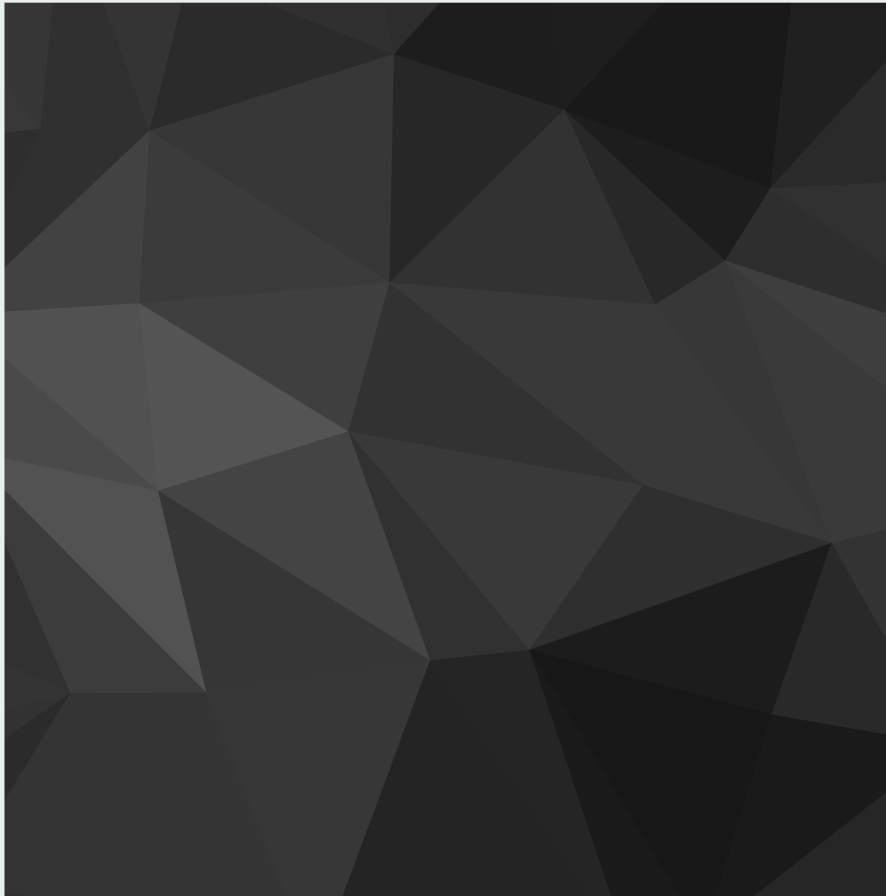
Reproduce this background procedurally as a WebGL 2 fragment shader.

```glsl
#version 300 es
precision highp float;
// Low-poly backdrop: a jittered grid of points is joined into flat grey triangles.
// Each facet takes its tone from soft pools of light and shade at its centroid,
// plus a random offset; a thin pale rim runs along the left and top sides.
uniform vec2 u_resolution;
out vec4 fragColor;

const float CELLS = 4.6;          // grid cells per canvas height
const float JITTER = 0.41;        // vertex displacement in cells
const float TONE_SPREAD = 0.032;  // random tone offset per facet
const vec3 RIM_COLOR = vec3(0.91, 0.94, 0.93);

vec2 hash2(vec2 p) {
    vec3 q = fract(p.xyx * vec3(0.1031, 0.1030, 0.0973));
    q += dot(q, q.yzx + 33.33);
    return fract((q.xx + q.yz) * q.zy);
}

float cross2(vec2 a, vec2 b) {
    return a.x * b.y - a.y * b.x;
}

float area(vec2 a, vec2 b, vec2 c) {
    return cross2(b - a, c - a);
}

// Grid point moved off its regular place
vec2 vertexAt(vec2 id) {
    return id + JITTER * (2.0 * hash2(id + 23.0) - 1.0);
}

// Signed distance to the line a-b, positive on its left
float edgeDistance(vec2 p, vec2 a, vec2 b) {
    return cross2(b - a, p - a) / length(b - a);
}

// Smooth coverage of a counter-clockwise triangle
float triangleCoverage(vec2 p, vec2 a, vec2 b, vec2 c, float pixel) {
    float d = min(edgeDistance(p, a, b), min(edgeDistance(p, b, c), edgeDistance(p, c, a)));
    return clamp(0.5 + d / pixel, 0.0, 1.0);
}

float pool(vec2 p, vec2 center, float radius) {
    vec2 d = (p - center) / radius;
    return exp(-dot(d, d));
}

// Broad light and shade across the canvas
float toneField(vec2 p) {
    float tone = 0.178;
    tone += 0.130 * pool(p, vec2(0.13, 0.52), 0.20);
    tone += 0.035 * pool(p, vec2(0.25, 0.60), 0.45);
    tone += 0.055 * pool(p, vec2(0.95, 0.58), 0.24);
    tone -= 0.100 * pool(p, vec2(0.76, 0.95), 0.24);
    tone -= 0.100 * pool(p, vec2(0.76, 0.12), 0.22);
    return tone;
}

// Flat tone of one facet, weighted by its coverage: (tone * weight, weight)
vec2 facet(vec2 p, vec2 a, vec2 b, vec2 c, vec2 seed, float pixel) {
    float weight = triangleCoverage(p, a, b, c, pixel);
    float offset = TONE_SPREAD * (2.0 * hash2(seed).x - 1.0);
    float tone = clamp(toneField((a + b + c) / (3.0 * CELLS)) + offset, 0.066, 0.335);
    return vec2(tone * weight, weight);
}

// Two facets of one cell, split along the diagonal giving the fuller triangles
vec2 cellFacets(vec2 p, vec2 id, float pixel) {
    vec2 a = vertexAt(id);
    vec2 b = vertexAt(id + vec2(1.0, 0.0));
    vec2 c = vertexAt(id + vec2(1.0, 1.0));
    vec2 d = vertexAt(id + vec2(0.0, 1.0));
    float splitAC = min(area(a, b, c), area(a, c, d));
    float splitBD = min(area(a, b, d), area(b, c, d));
    vec2 seedOne = id + 51.0;
    vec2 seedTwo = id + 97.0;
    if (splitAC > splitBD) {
        return facet(p, a, b, c, seedOne, pixel) + facet(p, a, c, d, seedTwo, pixel);
    }
    return facet(p, a, b, d, seedOne, pixel) + facet(p, b, c, d, seedTwo, pixel);
}

// Blend of all facets near p
float meshTone(vec2 p, float pixel) {
    vec2 total = vec2(0.0);
    for (int y = -1; y <= 1; y++) {
        for (int x = -1; x <= 1; x++) {
            total += cellFacets(p, floor(p) + vec2(x, y), pixel);
        }
    }
    return total.x / max(total.y, 0.001);
}

void main() {
    float pixel = 1.0 / u_resolution.y;
    vec2 p = gl_FragCoord.xy * pixel;
    vec3 color = vec3(meshTone(p * CELLS, pixel * CELLS));

    // Pale rim on the left and top
    float rimDistance = min(p.x - 0.005, 1.0 - p.y - 0.003);
    float rim = clamp(0.5 - rimDistance / pixel, 0.0, 1.0);
    fragColor = vec4(mix(color, RIM_COLOR, rim), 1.0);
}
```
